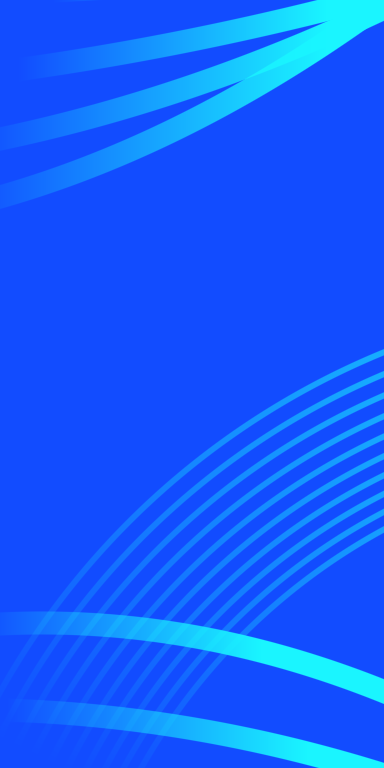
Reproduce this background procedurally as a WebGL 2 fragment shader.

```glsl
#version 300 es
precision highp float;
// Cyan ribbons and a fan of thin arcs fading into a flat blue field.
// Ribbons are bands around parabolas; arcs are concentric rings whose
// opacity grows with their angle. Canvas is 1 wide and 2 high.

uniform vec2 u_resolution;
out vec4 fragColor;

const vec3 BLUE = vec3(0.07, 0.30, 1.0);
const vec3 CYAN = vec3(0.10, 0.96, 1.0);
const float RIBBON_HALF = 0.030;
const float ARC_HALF = 0.0076;
const int ARC_COUNT = 10;

// Linear ramp from 0 at start to 1 at end
float ramp(float start, float end, float x) {
  return clamp((x - start) / (end - start), 0.0, 1.0);
}

// Smooth-edged coverage of a band around distance zero
float band(float dist, float halfWidth, float pixel) {
  return 1.0 - smoothstep(-0.75 * pixel, 0.75 * pixel, abs(dist) - halfWidth);
}

// Ribbon along y = curve.x + curve.y * x + curve.z * x^2,
// fading in between fade.x and fade.y
vec3 addRibbon(vec3 color, vec2 p, vec3 curve, vec2 fade, float pixel) {
  float height = curve.x + p.x * (curve.y + p.x * curve.z);
  float slope = curve.y + 2.0 * curve.z * p.x;
  float dist = (p.y - height) / sqrt(1.0 + slope * slope);
  float alpha = band(dist, RIBBON_HALF, pixel) * ramp(fade.x, fade.y, p.x);
  return mix(color, CYAN, alpha);
}

// Concentric arcs, slightly denser towards the center
vec3 addArcs(vec3 color, vec2 p, vec2 center, float radius, float pixel) {
  vec2 offset = p - center;
  float angle = atan(offset.y, -offset.x);
  float opacity = 0.57 * ramp(0.46, 1.17, angle);
  float coverage = 0.0;
  for (int i = 0; i < ARC_COUNT; i++) {
    float n = float(i);
    float ring = radius - n * (0.0534 - 0.00078 * n);
    coverage = max(coverage, band(length(offset) - ring, ARC_HALF, pixel));
  }
  return mix(color, CYAN, coverage * opacity);
}

void main() {
  vec2 p = gl_FragCoord.xy / u_resolution * vec2(1.0, 2.0);
  float pixel = 2.0 / u_resolution.y;
  vec3 color = addArcs(BLUE, p, vec2(1.768, -0.792), 2.026, pixel);

  // Upper fan, converging at the top right
  color = addRibbon(color, p, vec3(2.016, 0.050, 0.020), vec2(0.14, 0.85), pixel);
  color = addRibbon(color, p, vec3(1.812, 0.134, 0.068), vec2(0.05, 0.85), pixel);
  color = addRibbon(color, p, vec3(1.638, 0.210, 0.131), vec2(-0.06, 0.85), pixel);
  color = addRibbon(color, p, vec3(1.487, 0.285, 0.223), vec2(-0.08, 0.85), pixel);

  // Lower pair, bending down to the right
  color = addRibbon(color, p, vec3(0.375, 0.049, -0.225), vec2(-0.05, 0.68), pixel);
  color = addRibbon(color, p, vec3(0.151, -0.025, -0.144), vec2(0.02, 0.80), pixel);

  fragColor = vec4(color, 1.0);
}
```
